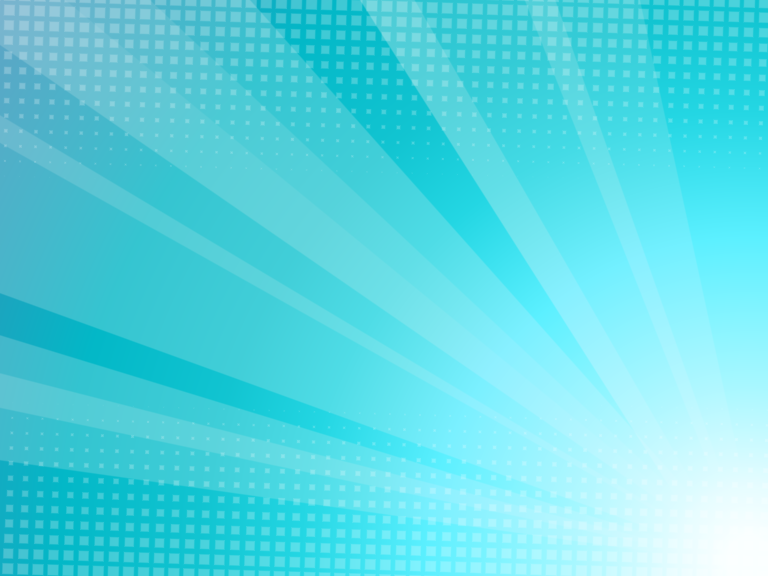
Write a Shadertoy shader that draws this background.

```glsl
// Turquoise sunburst: a radial glow in the lower right corner, pale beams
// fanning out from it, and halftone squares that grow toward the top and bottom.
// Lengths are in canvas heights; each beam edge runs from an apex to the border.

const vec2  GLOW_CENTER = vec2(1.302, 0.028);
const float APEX_Y      = 0.017;
const vec3  BEAM_TINT   = vec3(0.87, 0.94, 0.94);

const float DOT_PITCH   = 0.0262;
const float DOT_TILT    = 0.03;
const float DOT_MAX     = 0.37;   // largest half width, in cells
const float DOT_OPACITY = 0.24;
const float DOT_TOP     = 0.68;   // squares grow above this height
const float DOT_BOTTOM  = 0.31;   // and below this one

// Glow colour (rgb) at each distance (w) from the centre.
const int STOP_COUNT = 9;
const vec4 GLOW_STOPS[STOP_COUNT] = vec4[](
    vec4(0.98, 1.00, 1.00, 0.04),
    vec4(0.90, 0.99, 1.00, 0.13),
    vec4(0.66, 0.97, 1.00, 0.30),
    vec4(0.36, 0.94, 1.00, 0.56),
    vec4(0.14, 0.84, 0.89, 0.78),
    vec4(0.07, 0.77, 0.82, 0.95),
    vec4(0.01, 0.72, 0.78, 1.20),
    vec4(0.10, 0.65, 0.75, 1.37),
    vec4(0.22, 0.55, 0.72, 1.62));

// Border start, border end, apex x of the start edge, apex x of the end edge.
// Border positions climb the left side (0 to 1), then follow the top (1 and up).
const int BEAM_COUNT = 9;
const vec4 BEAMS[BEAM_COUNT] = vec4[](
    vec4(0.201, 0.418, 1.31, 1.31),
    vec4(0.292, 0.352, 1.31, 1.31),
    vec4(0.491, 1.434, 1.31, 1.31),
    vec4(0.752, 0.800, 1.31, 1.31),
    vec4(0.922, 1.260, 1.31, 1.31),
    vec4(0.922, 1.113, 1.31, 1.31),
    vec4(1.625, 1.720, 1.25, 1.285),
    vec4(1.720, 2.111, 1.285, 1.323),
    vec4(1.911, 1.964, 1.30, 1.31));
const float BEAM_OPACITY[BEAM_COUNT] = float[](
    0.22, 0.18, 0.23, 0.17, 0.13, 0.09, 0.33, 0.17, 0.19);

vec3 glowColor(float d) {
    vec3 color = GLOW_STOPS[0].rgb;
    for (int i = 1; i < STOP_COUNT; i++) {
        float t = (d - GLOW_STOPS[i - 1].w) / (GLOW_STOPS[i].w - GLOW_STOPS[i - 1].w);
        color = mix(color, GLOW_STOPS[i].rgb, clamp(t, 0.0, 1.0));
    }
    return color;
}

vec2 borderPoint(float s) {
    return s < 1.0 ? vec2(0.0, s) : vec2(s - 1.0, 1.0);
}

// Signed distance to a beam edge, positive on its clockwise side.
float edgeDistance(vec2 p, float border, float apexX) {
    vec2 apex = vec2(apexX, APEX_Y);
    vec2 dir = normalize(borderPoint(border) - apex);
    vec2 v = p - apex;
    return dir.y * v.x - dir.x * v.y;
}

float beamMask(vec2 p, vec4 beam, float pixel) {
    float inside = min(edgeDistance(p, beam.x, beam.z), -edgeDistance(p, beam.y, beam.w));
    return smoothstep(-pixel, pixel, inside);
}

// Tilted grid of squares, each sized by the height of its own cell centre.
float halftone(vec2 p, float pixel) {
    float c = cos(DOT_TILT), s = sin(DOT_TILT);
    mat2 tilt = mat2(c, s, -s, c);
    vec2 q = tilt * p / DOT_PITCH;
    vec2 cell = floor(q) + 0.5;
    float height = (transpose(tilt) * cell).y * DOT_PITCH;
    float growth = max((height - DOT_TOP) / (1.0 - DOT_TOP),
                       (DOT_BOTTOM - height) / DOT_BOTTOM);
    float halfWidth = DOT_MAX * clamp(growth, 0.0, 1.0);
    vec2 offset = abs(q - cell);
    float soft = pixel / DOT_PITCH;
    float square = 1.0 - smoothstep(-soft, soft, max(offset.x, offset.y) - halfWidth);
    return square * smoothstep(0.0, 0.12, growth);
}

void mainImage(out vec4 fragColor, in vec2 fragCoord) {
    float pixel = 1.0 / iResolution.y;
    vec2 p = fragCoord * pixel;

    // Radial glow
    vec3 color = glowColor(distance(p, GLOW_CENTER));

    // Layered translucent beams, which only ever lighten
    for (int i = 0; i < BEAM_COUNT; i++) {
        float mask = beamMask(p, BEAMS[i], pixel);
        color = mix(color, max(color, BEAM_TINT), mask * BEAM_OPACITY[i]);
    }

    // Halftone squares
    color = mix(color, vec3(1.0), DOT_OPACITY * halftone(p, pixel));

    fragColor = vec4(color, 1.0);
}
```
